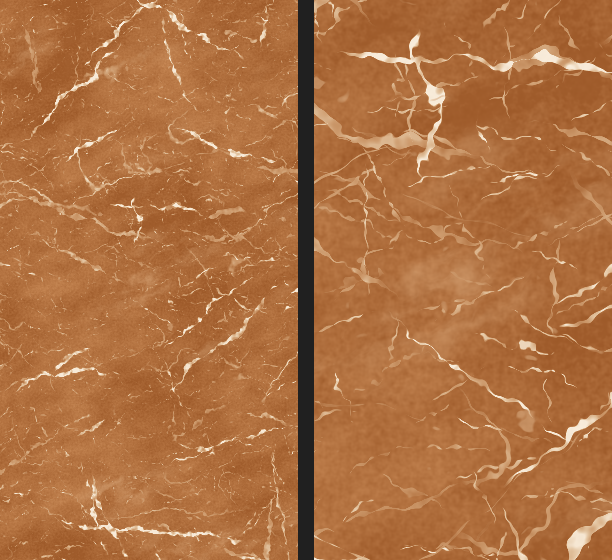
Left, the full canvas; right, a detail of the centre.
Reproduce this texture procedurally as a WebGL 1 fragment shader.

```glsl
precision highp float;
uniform vec2 u_resolution;

vec2 hash2(vec2 p) {
  p = vec2(dot(p, vec2(127.1, 311.7)), dot(p, vec2(269.5, 183.3)));
  return fract(sin(p) * 43758.55);
}

float gradientNoise(vec2 p) {
  vec2 i = floor(p), f = fract(p);
  vec2 u = f * f * f * (f * (f * 6.0 - 15.0) + 10.0);
  vec2 e = vec2(1.0, 0.0);
  float a = dot(hash2(i) * 2.0 - 1.0, f);
  float b = dot(hash2(i + e.xy) * 2.0 - 1.0, f - e.xy);
  float c = dot(hash2(i + e.yx) * 2.0 - 1.0, f - e.yx);
  float d = dot(hash2(i + e.xx) * 2.0 - 1.0, f - e.xx);
  return mix(mix(a, b, u.x), mix(c, d, u.x), u.y);
}

float fbm(vec2 p) {
  float sum = 0.0, amp = 0.6;
  for (int i = 0; i < 5; i++) {
    sum += amp * gradientNoise(p);
    p = mat2(1.6, 1.2, -1.2, 1.6) * p + 7.3;
    amp *= 0.55;
  }
  return sum;
}

vec2 turn(vec2 p, float angle) {
  float c = cos(angle), s = sin(angle);
  return vec2(c * p.x + s * p.y, c * p.y - s * p.x);
}

float coverage(float dist, float halfWidth, float px) {
  return clamp(0.5 + (halfWidth - dist) / px, 0.0, 1.0) * min(1.0, 2.0 * halfWidth / px);
}

// Tapered strokes, one per cell, in three preferred directions
float strokes(vec2 p, float scale, float width, float seed, float px) {
  vec2 q = p * scale;
  float v = 0.0;
  for (int j = -1; j <= 1; j++) {
    for (int i = -1; i <= 1; i++) {
      vec2 id = floor(q) + vec2(float(i), float(j));
      vec2 place = hash2(id + seed), kind = hash2(id + seed + 47.3), size = hash2(id + seed + 91.7);
      float angle = kind.x < 0.42 ? 0.5 : (kind.x < 0.76 ? -0.32 : -1.35);
      vec2 d = turn(q - id - place, angle + (kind.y - 0.5) * 0.6);
      float taper = clamp(1.0 - abs(d.x) / mix(0.25, 0.9, size.x), 0.0, 1.0);
      d.y += 0.1 * gradientNoise(vec2(d.x * 3.5, place.x * 50.0));
      float swell = 0.5 + 1.8 * gradientNoise(vec2(d.x * 9.0, place.y * 70.0));
      float w = width * sqrt(taper) * max(swell, 0.08);
      float dist = abs(d.y) / scale;
      float halo = 0.34 * taper * exp(-dist / (w * 1.8 + 0.001));
      float core = coverage(dist, w, px) * smoothstep(0.0, 0.2, taper);
      v = max(v, max(core, halo) * mix(0.35, 1.0, size.y));
    }
  }
  return v;
}

// Long wandering cracks along the zero line of the noise
float cracks(vec2 p, float freq, float width, float px) {
  float dist = abs(gradientNoise(p * freq)) / freq;
  float presence = smoothstep(-0.02, 0.3, gradientNoise(p * freq * 0.8 + 31.7));
  return presence * max(coverage(dist, width, px), 0.3 * exp(-dist / (width * 3.0)));
}

void main() {
  float px = 1.0 / u_resolution.x;
  vec2 p = gl_FragCoord.xy * px;

  // Jagged bending shared by all veins
  vec2 bend = vec2(fbm(p * 5.0 + 3.1), fbm(p * 5.0 + 18.4));
  vec2 jitter = vec2(gradientNoise(p * 32.0), gradientNoise(p * 32.0 + 57.0));
  vec2 chips = vec2(gradientNoise(p * 85.0), gradientNoise(p * 85.0 + 23.0));
  vec2 q = p + 0.05 * bend + 0.012 * jitter + 0.006 * chips;

  // Mottled ground with fine grain
  float mottle = 1.1 * fbm(p * 2.2 + 9.0) + 0.7 * fbm(turn(p, 0.4) * vec2(9.0, 15.0) + bend);
  float grain = gradientNoise(p * 130.0) + 0.6 * gradientNoise(p * 260.0);
  float tone = 0.42 + 1.15 * mottle + 0.3 * grain;
  vec3 color = mix(vec3(0.625, 0.36, 0.17), vec3(0.755, 0.505, 0.305), clamp(tone, 0.0, 1.15));

  // Smoky tan bands rising to the right, torn into dusty patches
  vec2 along = turn(p + 0.1 * bend, 0.45);
  float smoke = smoothstep(0.0, 0.42, gradientNoise(along * vec2(1.8, 4.5) + 4.7));
  smoke *= smoothstep(-0.15, 0.4, fbm(turn(q, 0.45) * vec2(9.0, 20.0) + 40.0));
  color = mix(color, vec3(0.83, 0.63, 0.45), 0.8 * smoke);

  // Veins from bold white to hairline tan
  float vein = strokes(q, 2.5, 0.013, 5.0, px);
  vein = max(vein, strokes(q + 0.37, 3.6, 0.008, 23.0, px));
  vein = max(vein, 0.8 * strokes(q, 6.0, 0.0038, 61.0, px));
  vein = max(vein, 0.6 * strokes(p + 0.02 * bend + 0.004 * jitter, 4.2, 0.0024, 37.0, px));
  vein = max(vein, 0.65 * strokes(p + 0.03 * bend + 0.005 * chips, 10.0, 0.0022, 83.0, px));
  vein = max(vein, 0.75 * strokes(q, 15.0, 0.0026, 11.0, px));
  vein = max(vein, 0.65 * cracks(turn(q, 0.4) * vec2(1.0, 1.7), 2.6, 0.003, px));
  vein = max(vein, 0.45 * cracks(turn(q, -0.5) * vec2(1.0, 1.6) + 12.0, 5.0, 0.002, px));

  // Broken mineral fill inside the veins
  vein *= clamp(0.9 + 0.9 * gradientNoise(p * 45.0) + 0.6 * chips.x + 0.4 * bend.x, 0.2, 1.15);
  color = mix(color, vec3(0.80, 0.60, 0.42), smoothstep(0.04, 0.42, vein));
  color = mix(color, vec3(0.89, 0.77, 0.63), smoothstep(0.38, 0.68, vein));
  color = mix(color, vec3(0.97, 0.92, 0.85), smoothstep(0.62, 0.86, vein));

  // Small pale flecks
  float fleck = smoothstep(0.38, 0.52, gradientNoise(turn(q, 0.3) * vec2(38.0, 65.0)));
  color = mix(color, vec3(0.84, 0.66, 0.49), 0.6 * fleck);
  gl_FragColor = vec4(color + 0.016 * grain, 1.0);
}
```
